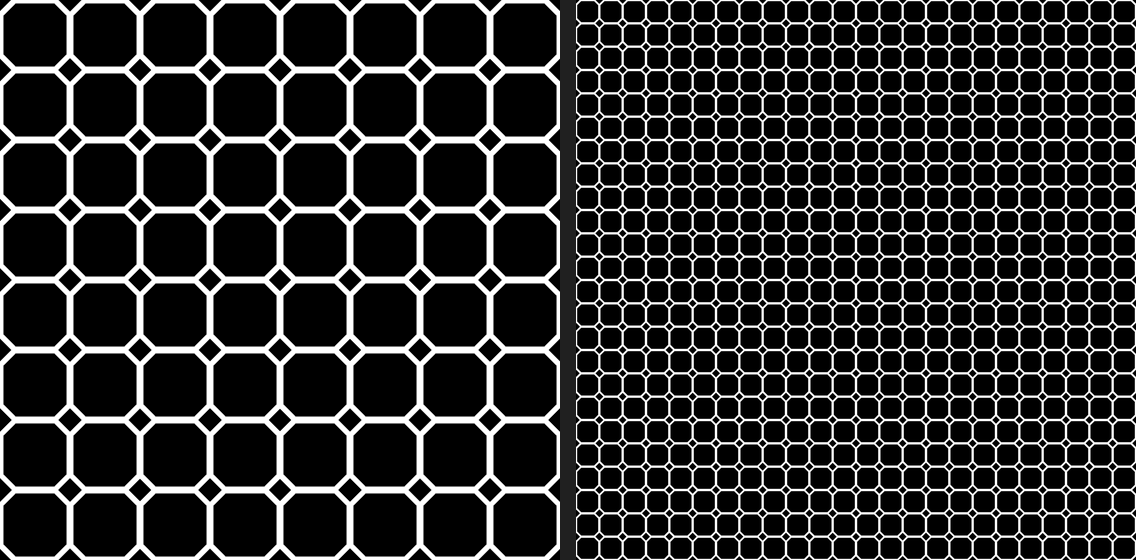
Left, the tile; right, the same tile 3 across and 3 down.
Reproduce this pattern procedurally as a Shadertoy shader.

```glsl
#define REPEATS 8.0          // cells across and down
#define LINE_WIDTH 0.099     // straight bars, in cells
#define DIAMOND_OUTER 0.274  // half diagonal of the white diamond
#define DIAMOND_INNER 0.165  // half diagonal of the black diamond
#define SIZE_JITTER 0.006    // slight change of the black diamonds
#define LINE_COLOR vec3(1.0)
#define TILE_COLOR vec3(0.0)

float hash(vec2 p) {
    vec3 q = fract(p.xyx * vec3(0.1031, 0.1030, 0.0973));
    q += dot(q, q.yzx + 33.33);
    return fract((q.x + q.y) * q.z);
}

float diamondDistance(vec2 p, float halfDiagonal) {
    return (abs(p.x) + abs(p.y) - halfDiagonal) * 0.7071;
}

// Signed distance to the lattice, negative inside the white lines
float latticeDistance(vec2 p, float innerSize) {
    float bars = min(abs(p.x), abs(p.y)) - 0.5 * LINE_WIDTH;
    float outer = diamondDistance(p, DIAMOND_OUTER);
    float inner = diamondDistance(p, innerSize);
    return max(min(bars, outer), -inner);
}

void mainImage(out vec4 fragColor, in vec2 fragCoord) {
    // Cells are centred on the lattice crossings
    vec2 grid = fragCoord / iResolution.xy * REPEATS + 0.5;
    vec2 local = fract(grid) - 0.5;
    vec2 cell = mod(floor(grid), REPEATS);

    float innerSize = DIAMOND_INNER + SIZE_JITTER * (2.0 * hash(cell) - 1.0);
    float dist = latticeDistance(local, innerSize);

    // One pixel of edge smoothing
    float pixel = REPEATS / min(iResolution.x, iResolution.y);
    float coverage = clamp(0.5 - dist / pixel, 0.0, 1.0);
    fragColor = vec4(mix(TILE_COLOR, LINE_COLOR, coverage), 1.0);
}
```
